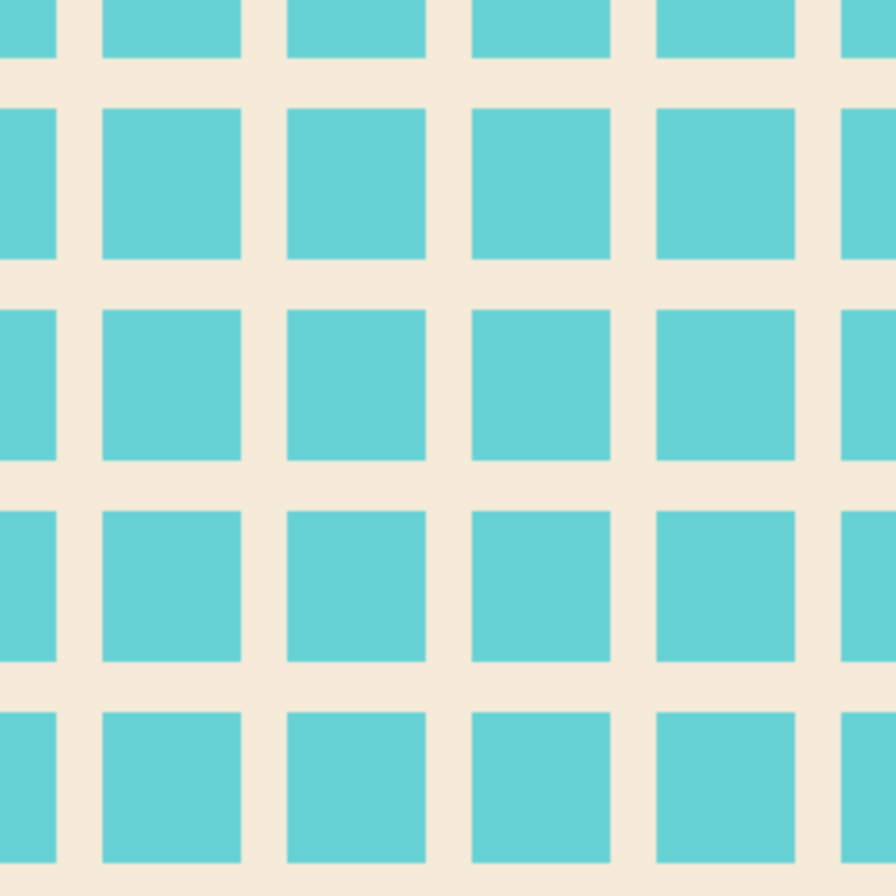
This pattern is drawn by a WebGL 2 fragment shader. Its source:

```glsl
#version 300 es
precision highp float;
// Plain grid of soft-edged turquoise tiles on a cream ground.

#define PITCH vec2(0.2061, 0.2246)        // tile spacing
#define TILE_SIZE vec2(0.1547, 0.1684)    // tile width and height
#define TILE_CENTER vec2(0.1917, 0.1208)  // centre of one tile
#define SOFTNESS 0.0028                   // half width of the edge blend
#define TILE_COLOR vec3(0.40, 0.82, 0.83)
#define GROUND_COLOR vec3(0.965, 0.92, 0.85)

uniform vec2 u_resolution;
out vec4 fragColor;

// Offset from the centre of the nearest tile.
vec2 tileOffset(vec2 p) {
    return (fract((p - TILE_CENTER) / PITCH + 0.5) - 0.5) * PITCH;
}

// Coverage of a centred box, blended separately along each axis.
float boxCoverage(vec2 p, vec2 halfSize, float blur) {
    vec2 inside = smoothstep(vec2(-blur), vec2(blur), halfSize - abs(p));
    return inside.x * inside.y;
}

void main() {
    vec2 uv = gl_FragCoord.xy / u_resolution;

    // Keep the blend at least one pixel wide on small canvases.
    float blur = max(SOFTNESS, 0.5 / min(u_resolution.x, u_resolution.y));
    float tile = boxCoverage(tileOffset(uv), 0.5 * TILE_SIZE, blur);

    fragColor = vec4(mix(GROUND_COLOR, TILE_COLOR, tile), 1.0);
}
```
